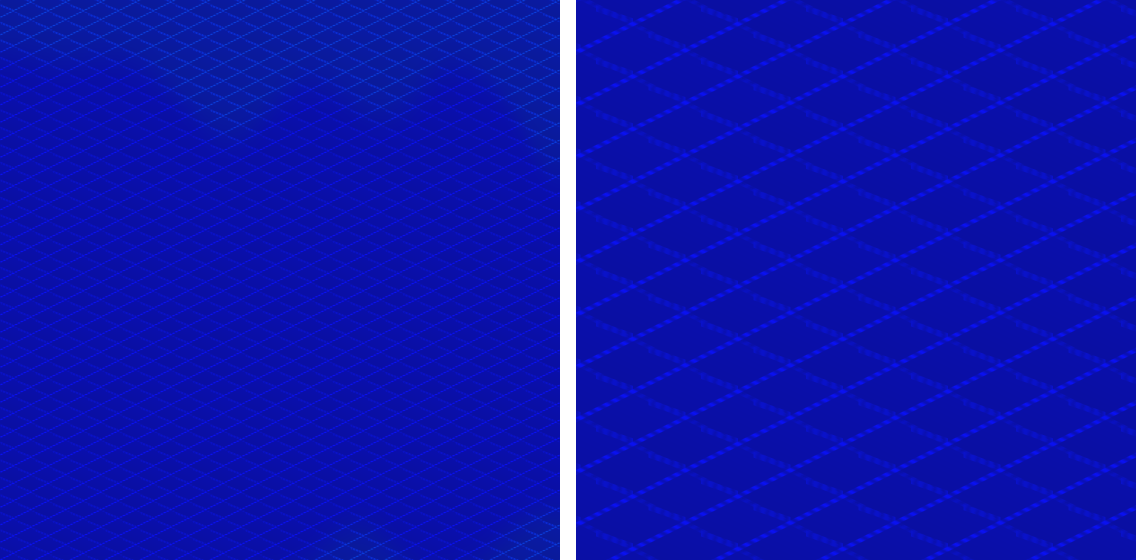
Left, the full canvas; right, a detail of the centre.
Reproduce this pattern procedurally as a Shadertoy shader.

```glsl
#define ACROSS 16.0
#define DOWN 32.0
#define LINE_WIDTH 0.0026
#define MARK_WIDTH 0.0036
#define MARK_LENGTH 0.022
#define DOTS_PER_EDGE 6.0
#define WEAR_SOFTNESS 0.045
#define GROUND vec3(0.04, 0.06, 0.655)
#define MARK_BLUE vec3(0.04, 0.07, 0.79)
#define LINE_BLUE vec3(0.04, 0.065, 0.95)
#define WORN_GROUND vec3(0.04, 0.10, 0.62)
#define WORN_LINE vec3(0.04, 0.24, 0.86)

float hash21(vec2 p) {
    vec3 q = fract(vec3(p.xyx) * 0.1031);
    q += dot(q, q.yzx + 33.33);
    return fract((q.x + q.y) * q.z);
}

float valueNoise(vec2 p) {
    vec2 cell = floor(p), f = fract(p);
    f = f * f * (3.0 - 2.0 * f);
    float low = mix(hash21(cell), hash21(cell + vec2(1, 0)), f.x);
    float high = mix(hash21(cell + vec2(0, 1)), hash21(cell + vec2(1, 1)), f.x);
    return mix(low, high, f.y);
}

float bump(float x, float center, float width) {
    float d = (x - center) / width;
    return exp(-d * d);
}

// Antialiased band of a given full width around zero
float band(float d, float width, float pixel) {
    return clamp((0.5 * width - abs(d)) / pixel + 0.5, 0.0, 1.0);
}

// Signed offset from the nearest whole value
float nearest(float x) {
    return fract(x + 0.5) - 0.5;
}

// Beads strung along a line, one per whole value
float beads(float x) {
    return 0.6 + 0.4 * cos(6.2832 * x);
}

// Faded drapes hanging from the top, and a lower patch along the bottom
float wearMask(vec2 uv) {
    float ripple = 0.03 * (valueNoise(uv * 9.0) - 0.5);
    float drape = 0.10 + 0.14 * bump(uv.x, 0.41, 0.11)
                + 0.11 * bump(uv.x, 0.68, 0.10)
                + 0.20 * bump(uv.x, 1.0, 0.10) + ripple;
    float patchHeight = -0.04 + 0.09 * bump(uv.x, 0.63, 0.10)
                      + 0.14 * bump(uv.x, 1.0, 0.12) + ripple;
    float top = smoothstep(-WEAR_SOFTNESS, WEAR_SOFTNESS, uv.y - 1.0 + drape);
    float bottom = smoothstep(-WEAR_SOFTNESS, WEAR_SOFTNESS, patchHeight - uv.y);
    return max(top, bottom);
}

void mainImage(out vec4 fragColor, in vec2 fragCoord) {
    float pixel = 1.0 / iResolution.y;
    vec2 uv = fragCoord * pixel;

    // Diamond lattice: one coordinate per diagonal direction
    float rise = DOWN * uv.y - ACROSS * uv.x;
    float fall = DOWN * uv.y + ACROSS * uv.x + 0.25;
    float slant = length(vec2(ACROSS, DOWN));
    vec2 cell = floor(vec2(rise, fall));
    vec2 local = fract(vec2(rise, fall));
    float wear = wearMask(uv);

    // Ground with a shaded facet and slight jitter in each diamond
    vec3 color = mix(GROUND, WORN_GROUND, wear);
    color.b += 0.035 * (local.y - 0.5) + 0.015 * (hash21(cell) - 0.5);
    vec3 markColor = mix(MARK_BLUE, WORN_LINE, 0.6 * wear);

    // Fainter beaded lines along the falling diagonals
    float thread = band(nearest(fall) / slant, LINE_WIDTH, pixel);
    color = mix(color, markColor, 0.7 * thread * beads(DOTS_PER_EDGE * rise));

    // Short, flatter beaded marks, one in each cell
    vec2 along = vec2(local.x - 0.35, nearest(fall));
    vec2 offset = 0.5 * vec2((along.y - along.x) / ACROSS, (along.x + along.y) / DOWN);
    float mark = band(offset.y + 0.35 * offset.x, MARK_WIDTH, pixel);
    mark *= band(offset.x, MARK_LENGTH, pixel) * beads(4.0 * offset.x / MARK_LENGTH);
    color = mix(color, markColor, mark);

    // Bright beaded lines along the rising diagonals
    float line = band(nearest(rise) / slant, LINE_WIDTH, pixel);
    line *= beads(DOTS_PER_EDGE * fall);
    color = mix(color, mix(LINE_BLUE, WORN_LINE, wear), line);

    fragColor = vec4(color, 1.0);
}
```
